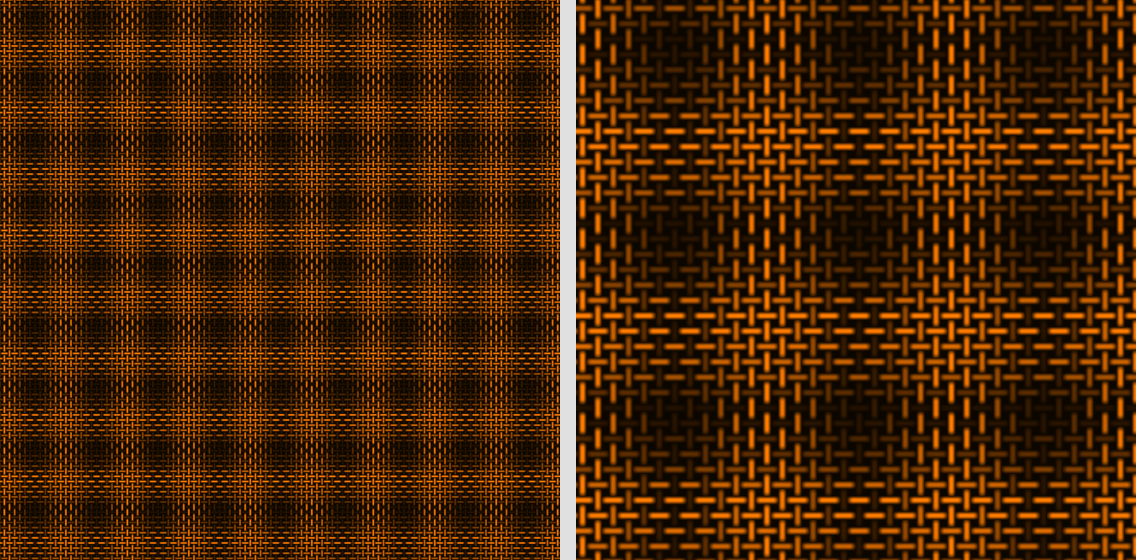
Left, the full canvas; right, a detail of the centre.
Write a WebGL 2 fragment shader that draws this pattern.

```glsl
#version 300 es
precision highp float;
// Glowing orange plain weave on black, shaded into a soft plaid of light and dark bands.

#define THREADS 109.3              // threads across the canvas
#define PLAIDS 9.09                // plaid repeats across the canvas
#define THREAD_ORIGIN vec2(0.447, 0.5885)
#define PLAID_ORIGIN vec2(0.447, 0.580)
#define HALF_WIDTH 0.17            // half thread width, in thread spacings
#define HALF_LENGTH 0.64           // half dash length, in thread spacings
#define BAND_SWING 0.40            // contrast of the plaid bands
#define BAND_RIPPLE 0.07           // finer stripes inside each weft band
#define GROUND vec3(0.045, 0.023, 0.0)
#define GLOW vec3(1.08, 0.52, 0.0)

uniform vec2 u_resolution;
out vec4 fragColor;

const float TAU = 6.2831853;

// Brightness of a thread at a distance from the centre of a bright band.
float bandLight(float offset, float ripple) {
    float angle = TAU * PLAIDS * offset;
    float light = 0.50 + BAND_SWING * cos(angle) + ripple * sin(3.0 * angle);
    return clamp(light, 0.04, 1.0);
}

// Rounded dash where a thread lies on top; parity staggers the crossings.
float dashCover(float across, float along, float parity, float pixelSize) {
    float thread = floor(across + 0.5);
    float side = abs(across - thread);
    float reach = abs(mod(along + thread + parity + 1.0, 2.0) - 1.0);
    float sideSoft = 0.14 + 0.20 * pixelSize;
    float endSoft = 0.24 + 0.20 * pixelSize;
    float body = 1.0 - smoothstep(HALF_WIDTH - sideSoft, HALF_WIDTH + sideSoft, side);
    float ends = 1.0 - smoothstep(HALF_LENGTH - endSoft, HALF_LENGTH + endSoft, reach);
    return body * ends;
}

void main() {
    vec2 uv = gl_FragCoord.xy / u_resolution;
    vec2 weave = (uv - THREAD_ORIGIN) * THREADS;
    float pixelSize = THREADS / min(u_resolution.x, u_resolution.y);

    // Each thread keeps one brightness along its whole length.
    vec2 threadCentre = THREAD_ORIGIN + floor(weave + 0.5) / THREADS;
    vec2 bandOffset = threadCentre - PLAID_ORIGIN;
    float warpLight = bandLight(bandOffset.x, 0.0);
    float weftLight = bandLight(bandOffset.y, BAND_RIPPLE);

    // Vertical warp and horizontal weft pass over each other in turn.
    float warp = warpLight * dashCover(weave.x, weave.y, 1.0, pixelSize);
    float weft = weftLight * dashCover(weave.y, weave.x, 0.0, pixelSize);

    fragColor = vec4(GROUND + GLOW * max(warp, weft), 1.0);
}
```
